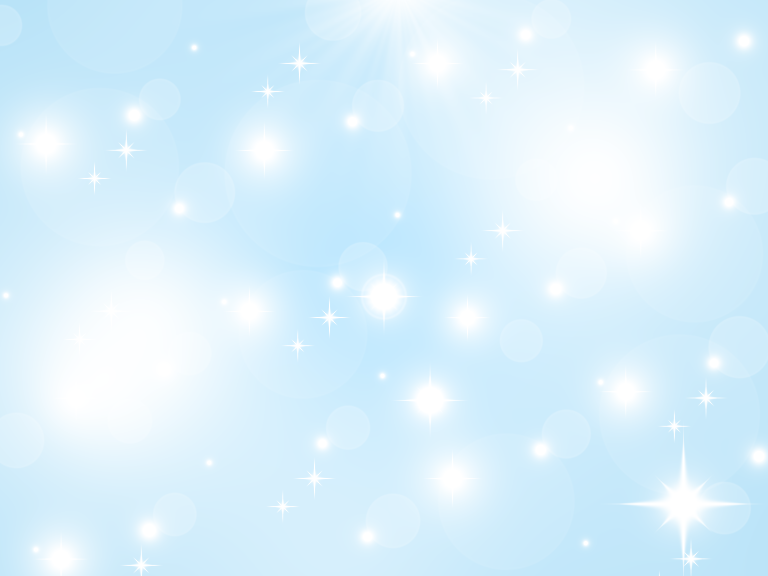
Write a WebGL 2 fragment shader that draws this background.

```glsl
#version 300 es
precision highp float;

uniform vec2 u_resolution;
out vec4 fragColor;

float hash(float n) {
    return fract(sin(n * 12.9898) * 43758.55);
}

vec2 gradient(vec2 cell) {
    float angle = 6.2832 * hash(dot(cell, vec2(1.0, 57.3)));
    return vec2(cos(angle), sin(angle));
}

float gradientNoise(vec2 p) {
    vec2 i = floor(p), f = fract(p);
    vec2 u = f * f * f * (f * (f * 6.0 - 15.0) + 10.0);
    vec2 e = vec2(1.0, 0.0);
    float low = mix(dot(gradient(i), f), dot(gradient(i + e), f - e), u.x);
    float high = mix(dot(gradient(i + e.yx), f - e.yx), dot(gradient(i + 1.0), f - 1.0), u.x);
    return mix(low, high, u.y);
}

// Layers light over light without clipping
float screen(float a, float b) {
    return 1.0 - (1.0 - a) * (1.0 - clamp(b, 0.0, 1.0));
}

float glow(vec2 q, float radius) {
    return exp(-dot(q, q) / (radius * radius));
}

float disc(vec2 q, float radius, float pixel) {
    float d = length(q) - radius;
    float rim = 0.25 * smoothstep(-0.006, 0.0, d);
    return (0.8 + rim) * smoothstep(pixel, -pixel, d);
}

// Tapered needle of light along x
float needle(vec2 q, float reach, float width, float pixel) {
    float taper = max(1.0 - abs(q.x) / reach, 0.0);
    float w = max(width * taper * taper, 0.5 * pixel);
    return smoothstep(0.0, 0.5, taper) * exp(-q.y * q.y / (w * w));
}

float star(vec2 q, float reach, float diagonal, float pixel) {
    vec2 r = vec2(q.x + q.y, q.y - q.x) * 0.7071;
    float width = 0.09 * reach;
    float arms = max(needle(q, reach, width, pixel), needle(q.yx, reach, width, pixel));
    float slants = max(needle(r, reach * diagonal, width, pixel),
                       needle(r.yx, reach * diagonal, width, pixel));
    return screen(max(arms, 0.9 * slants), glow(q, 0.17 * reach));
}

// Evenly spread sequence of positions
vec2 scatter(int i, vec2 start, vec2 area) {
    return fract(start + float(i) * vec2(0.75488, 0.56984)) * area;
}

void main() {
    vec2 p = gl_FragCoord.xy / u_resolution.y;
    vec2 area = vec2(u_resolution.x / u_resolution.y, 1.0);
    float pixel = 1.0 / u_resolution.y;

    // Broad clouds of light
    vec2 left = p - vec2(0.165, 0.38) * area;
    vec2 right = p - vec2(0.775, 0.69) * area;
    vec2 top = p - vec2(0.52, 1.02) * area;
    float light = 0.12 + 0.16 * gradientNoise(p * 2.3 + 4.0);
    light = screen(light, 0.6 * glow(left, 0.33));
    light = screen(light, 0.62 * glow(right + vec2(0.06, -0.03), 0.38));
    light = screen(light, 0.35 * glow(p - vec2(0.45, 0.05) * area, 0.3));
    light *= 1.0 - 0.6 * glow(p - vec2(0.47, 0.53) * area, 0.17);
    light = screen(light, 0.85 * glow(left - vec2(0.03, 0.05), 0.14));
    light = screen(light, 0.9 * glow(left + vec2(0.04, 0.04), 0.12));
    light = screen(light, 0.95 * glow(right, 0.15));
    light = screen(light, 0.95 * glow(top * vec2(0.8, 1.0), 0.08));

    // Faint shafts from the top
    float shafts = 0.5 + gradientNoise(vec2(atan(top.x, -top.y) * 9.0, 2.5));
    light = screen(light, 0.3 * shafts * glow(top, 0.25));

    // Translucent discs, a few of them large
    for (int i = 0; i < 30; i++) {
        bool large = i < 8;
        float radius = large ? mix(0.09, 0.18, hash(float(i) + 3.0))
                             : mix(0.034, 0.054, hash(float(i) + 9.0));
        vec2 q = p - scatter(i, vec2(0.13, 0.71), area);
        light = screen(light, (large ? 0.1 : 0.22) * disc(q, radius, pixel));
    }

    // Soft dots, small and tiny
    for (int i = 0; i < 28; i++) {
        float size = i < 15 ? mix(0.011, 0.018, hash(float(i) + 21.0)) : 0.005;
        vec2 q = p - scatter(i, vec2(0.42, 0.23), area);
        light = screen(light, 0.95 * glow(q, size) + 0.35 * glow(q, size * 2.0));
    }

    // Haloed four-point stars
    for (int i = 0; i < 11; i++) {
        float size = mix(0.8, 1.15, hash(float(i) + 40.0));
        vec2 q = p - scatter(i, vec2(0.06, 0.75), area);
        light = screen(light, 0.75 * glow(q, 0.06 * size) + 0.4 * glow(q, 0.025 * size));
        light = screen(light, star(q, 0.05 * size, 0.4, pixel));
    }

    // Eight-point sparkles in slanted pairs
    for (int i = 0; i < 10; i++) {
        vec2 q = p - scatter(i, vec2(0.39, 0.89), area);
        light = screen(light, star(q, 0.039, 0.55, pixel));
        light = screen(light, star(q + vec2(0.055, 0.049), 0.031, 0.55, pixel));
    }

    // Three bright flares, the central one ringed
    for (int i = 0; i < 3; i++) {
        float k = float(i);
        vec2 q = p - vec2(0.5 + 0.06 * k + 0.135 * k * (k - 1.0), 0.485 - 0.18 * k) * area;
        float reach = 0.07 + 0.04 * k * (k - 1.0);
        light = screen(light, 0.6 * glow(q, 0.055) + glow(q, 0.026));
        light = screen(light, star(q, reach, 0.5, pixel));
        float spokes = 0.5 + 0.5 * cos(atan(q.y, q.x) * 16.0);
        float ring = smoothstep(0.004, 0.0, abs(length(q) - 0.038));
        float wheel = 0.3 * ring + 0.25 * spokes * smoothstep(0.04, 0.02, length(q));
        light = screen(light, i == 0 ? wheel : 0.0);
    }

    vec3 sky = mix(vec3(0.70, 0.88, 0.97), vec3(0.68, 0.885, 0.995),
                   glow(p - 0.5 * area, 0.4));
    fragColor = vec4(mix(sky, vec3(1.0), light), 1.0);
}
```
